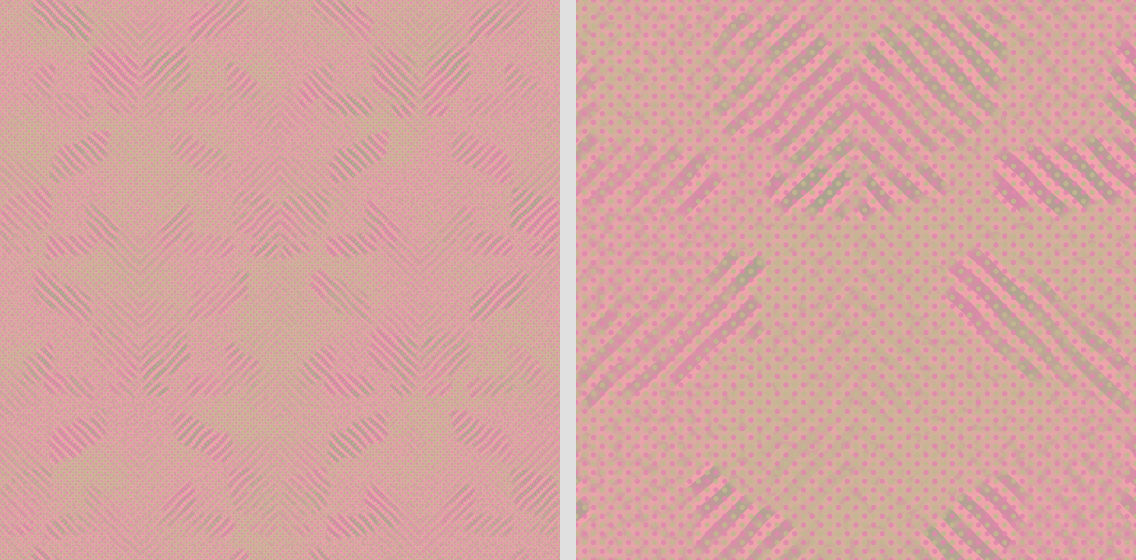
Left, the full canvas; right, a detail of the centre.
This pattern is drawn by a Shadertoy shader. Its source:

```glsl
// Worn damask in pink and tan: half-dropped motifs, two by two, built of slanted
// patches of zigzag hatching, faded by wrapping gradient noise and overlaid with
// staggered pink and olive dots. Every frequency is whole, so it tiles.

const float REPEATS = 2.0;   // motif repeats across and down
const float HATCHES = 26.0;  // hatch lines per repeat
const float DOTS = 96.0;     // weave cells across the canvas

const vec3 TAN = vec3(0.81, 0.70, 0.60);
const vec3 SALMON = vec3(0.872, 0.652, 0.645);
const vec3 BLUSH = vec3(0.92, 0.64, 0.675);
const vec3 DUSTY = vec3(0.81, 0.61, 0.63);
const vec3 OLIVE_DOT = vec3(0.755, 0.72, 0.56);
const vec3 PINK_DOT = vec3(0.88, 0.53, 0.68);
const vec3 SAGE_BAR = vec3(0.67, 0.64, 0.56);
const vec3 MAUVE_BAR = vec3(0.83, 0.54, 0.65);
const vec3 ROSE_LINE = vec3(0.95, 0.64, 0.68);

// Random unit gradient for a lattice corner
vec2 gradient(vec2 corner, float seed) {
    uvec2 c = uvec2(corner);
    uint h = c.x * 374761393u + c.y * 668265263u + uint(seed) * 974634777u;
    h = (h ^ (h >> 13u)) * 1274126177u;
    h ^= h >> 16u;
    float angle = float(h & 65535u) / 65536.0 * 6.28318;
    return vec2(cos(angle), sin(angle));
}

// Gradient noise over the unit square, wrapping at its edges
float noise(vec2 uv, float cells, float seed) {
    vec2 p = uv * cells, i = floor(p), f = p - i;
    vec2 u = f * f * f * (f * (f * 6.0 - 15.0) + 10.0);
    vec2 e = vec2(0.0, 1.0);
    float a = dot(gradient(mod(i, cells), seed), f);
    float b = dot(gradient(mod(i + e.yx, cells), seed), f - e.yx);
    float c = dot(gradient(mod(i + e.xy, cells), seed), f - e.xy);
    float d = dot(gradient(mod(i + e.yy, cells), seed), f - e.yy);
    return mix(mix(a, b, u.x), mix(c, d, u.x), u.y);
}

float fractal(vec2 uv, float cells, float seed) {
    float sum = 0.0, gain = 1.0;
    for (int k = 0; k < 4; k++) {
        sum += gain * noise(uv, cells, seed + float(k));
        cells *= 2.0;
        gain *= 0.55;
    }
    return sum;
}

// Signed distance to a rounded box sheared along y
float patchShape(vec2 p, vec2 centre, vec2 halfSize, float slope) {
    vec2 q = p - centre;
    q.y -= slope * q.x;
    float corner = 0.5 * min(halfSize.x, halfSize.y);
    vec2 d = abs(q) - halfSize + corner;
    float dist = length(max(d, 0.0)) + min(max(d.x, d.y), 0.0) - corner;
    return dist / sqrt(1.0 + slope * slope);
}

float inside(float dist, float soft) {
    return 1.0 - smoothstep(-soft, soft, dist);
}

// Coverage of one mirrored motif; p.y points down
float motif(vec2 p, float soft) {
    p.x = abs(p.x);
    float d = patchShape(p, vec2(0.090, -0.235), vec2(0.086, 0.080), -0.35);     // heart
    d = min(d, patchShape(p, vec2(0.060, -0.110), vec2(0.048, 0.022), -0.1));    // foot
    d = min(d, patchShape(p, vec2(0.220, 0.060), vec2(0.105, 0.056), 0.5));      // side leaf
    d = min(d, patchShape(p, vec2(0.135, 0.305), vec2(0.060, 0.054), -0.7));     // upper wing
    d = min(d, patchShape(p, vec2(0.245, 0.376), vec2(0.088, 0.036), 0.1));      // lower wing
    float faint = patchShape(p, vec2(0.05, -0.37), vec2(0.10, 0.07), 0.3);       // crown
    faint = min(faint, patchShape(p, vec2(0.04, 0.40), vec2(0.09, 0.08), -0.5)); // stem
    return max(inside(d, soft), 0.4 * inside(faint, 0.03));
}

// Round dots at the centres and corners of a unit grid
float staggeredDots(vec2 p, float radius, float soft) {
    float centres = length(fract(p) - 0.5);
    float corners = length(fract(p + 0.5) - 0.5);
    return inside(min(centres, corners) - radius, soft);
}

void mainImage(out vec4 fragColor, in vec2 fragCoord) {
    vec2 uv = fragCoord / iResolution.xy;
    float pixel = 1.0 / min(iResolution.x, iResolution.y);
    vec2 cell = vec2(uv.x, 1.0 - uv.y) * REPEATS;

    // Mottled ground with fine blush and dusty grain
    float cloud = fractal(uv, 5.0, 1.0);
    float grain = noise(uv, 200.0, 9.0) + 0.5 * noise(uv, 96.0, 10.0);
    vec3 color = mix(TAN, SALMON, smoothstep(-0.38, 0.34, cloud + 0.3 * grain + 0.04));
    color = mix(color, BLUSH, 0.7 * smoothstep(0.1, 0.45, grain + 0.2 * cloud));
    color = mix(color, DUSTY, 0.7 * smoothstep(0.08, 0.42, -grain + 0.25 * cloud));

    // Zigzag hatching: dark bars edged by bright lines
    float side = fract(cell.x) - 0.5;
    float phase = fract((cell.y + abs(side)) * HATCHES + 0.25 * noise(uv, 32.0, 15.0));
    float bar = inside(abs(phase - 0.5) - 0.27, 0.8 * HATCHES * REPEATS * pixel);

    // Half-dropped motifs, sampled on the bar axes so that bars end bluntly
    vec2 acrossBar = vec2(sign(side), 1.0) * (phase - 0.5) * 0.4 / HATCHES;
    vec2 ragged = cell - acrossBar + 0.02 * vec2(noise(uv, 40.0, 12.0), noise(uv, 40.0, 13.0));
    float cover = 0.22 * smoothstep(0.0, 0.5, fractal(uv, 9.0, 41.0));
    for (int k = 0; k < 2; k++) {
        vec2 p = fract(ragged - 0.5 * float(k) + 0.5) - 0.5;
        cover = max(cover, motif(p, 0.005 + REPEATS * pixel));
    }

    // Uneven fading and tint of the hatching
    float wear = smoothstep(-0.6, 0.35, fractal(uv, 7.0, 21.0));
    float speckle = smoothstep(-0.6, 0.15, noise(uv, 100.0, 27.0) + 0.5 * wear - 0.12);
    float tint = smoothstep(-0.35, 0.4, fractal(uv, 12.0, 31.0));
    vec3 hatch = mix(ROSE_LINE, mix(SAGE_BAR, MAUVE_BAR, tint), bar);
    color = mix(color, hatch, cover * speckle * mix(0.45, 1.0, wear));

    // Woven dots, pink and olive alternating along every row
    float dotSoft = 0.5 * DOTS * pixel;
    vec2 weave = uv * DOTS;
    color = mix(color, PINK_DOT, 0.9 * staggeredDots(weave, 0.15, dotSoft));
    color = mix(color, OLIVE_DOT, 0.9 * staggeredDots(weave + vec2(0.5, 0.0), 0.15, dotSoft));

    fragColor = vec4(color, 1.0);
}
```
